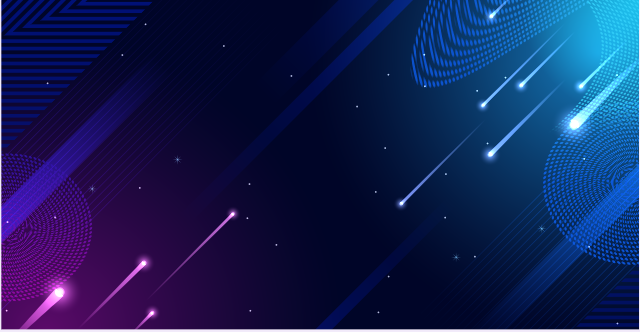
Give the GLSL for this background, as a WebGL 2 fragment shader.

```glsl
#version 300 es
precision highp float;
uniform vec2 u_resolution;
out vec4 outColor;

const vec3 NIGHT = vec3(0.0, 0.02, 0.155);
const vec3 ROYAL = vec3(0.0, 0.07, 0.5);
const vec3 AZURE = vec3(0.05, 0.36, 0.92);
const vec3 CYAN = vec3(0.2, 0.82, 0.98);
const vec3 VIOLET = vec3(0.2, 0.08, 0.68);
const vec3 MAGENTA = vec3(0.62, 0.04, 0.7);
const vec3 ICE = vec3(0.62, 0.68, 1.0);
const vec3 PINK = vec3(0.95, 0.55, 0.88);

// Head position, signed tail length, head radius
const vec4 ICE_COMETS[7] = vec4[7](
  vec4(1.729, 0.624, 0.30, 0.016), vec4(1.476, 0.534, 0.32, 0.007),
  vec4(1.208, 0.386, 0.36, 0.0045), vec4(1.454, 0.682, 0.35, 0.0045),
  vec4(1.569, 0.742, 0.23, 0.005), vec4(1.749, 0.739, 0.20, 0.005),
  vec4(1.479, 0.95, 0.10, 0.005));
const vec4 PINK_COMETS[4] = vec4[4](
  vec4(0.18, 0.12, -0.22, 0.016), vec4(0.434, 0.208, -0.28, 0.007),
  vec4(0.702, 0.356, -0.37, 0.0045), vec4(0.459, 0.058, -0.1, 0.005));
const vec2 SPARKLES[4] = vec2[4](
  vec2(0.535, 0.519), vec2(1.374, 0.225), vec2(0.278, 0.431), vec2(1.632, 0.311));

float hash(vec2 p) {
  return fract(sin(dot(p, vec2(127.1, 311.7))) * 43758.5453);
}

float fill(float d, float px) {
  return clamp(0.5 - d / px, 0.0, 1.0);
}

float ramp(float from, float to, float x) {
  return clamp((x - from) / (to - from), 0.0, 1.0);
}

float glow(vec2 p, vec2 centre, float radius) {
  return max(0.0, 1.0 - length(p - centre) / radius);
}

float smoothMax(float a, float b, float k) {
  float h = max(0.0, 1.0 - abs(a - b) / k);
  return max(a, b) + h * h * k * 0.25;
}

float stripes(float x, float pitch, float width, float px) {
  return fill(abs(fract(x / pitch) - 0.5) * pitch - width * 0.5, px);
}

// Diagonal band; q holds the across and along coordinates
float beam(vec2 q, float centre, float halfWidth, float dim, float bright, float px) {
  return fill(abs(q.x - centre) - halfWidth, px * 1.4) * ramp(dim, bright, q.y);
}

float dots(vec2 q, float pitch, float px) {
  return fill(length(fract(q / pitch) - 0.5) * pitch - pitch * 0.31, px);
}

// Dotted ellipse made of twisted rings
float dottedDisk(vec2 p, vec2 centre, vec2 radii, float px) {
  vec2 e = (p - centre) / radii;
  float rho = length(e);
  vec2 q = vec2(rho * 20.0, atan(e.x, e.y) * 17.507 + rho * 10.0);
  return dots(q, 1.0, px / 0.0135) * fill((rho - 1.0) * radii.x, px);
}

vec3 comet(vec2 p, vec4 c, vec3 tint, float px) {
  vec2 d = p - c.xy;
  vec2 dir = vec2(0.7071) * sign(c.z);
  float t = dot(d, dir) / abs(c.z);
  float side = abs(dot(d, vec2(-dir.y, dir.x)));
  float tail = fill(side - c.w * (1.0 - 0.7 * t), px) * step(0.0, t) * max(0.0, 1.0 - t);
  float halo = glow(p, c.xy, c.w * 4.0 + 0.006);
  float core = fill(length(d) - c.w * 0.8, px * 2.0);
  return tint * (tail * 0.8 + halo * halo * 0.9) + core * 0.5;
}

void main() {
  float px = 1.0 / u_resolution.y;
  vec2 p = gl_FragCoord.xy * px;
  vec2 size = u_resolution * px;
  vec2 q = vec2(p.x - p.y, p.x + p.y);
  float down = 1.0 - p.y;

  // Night gradient with blue and magenta glows
  vec3 col = NIGHT;
  col += vec3(0.09, 0.48, 0.6) * pow(glow(p, vec2(1.8, 0.84), 0.88), 1.4);
  col += vec3(0.05, 0.4, 0.35) * glow(p, vec2(1.925, 1.0), 0.36);
  col += vec3(0.36, 0.02, 0.26) * pow(glow(p, vec2(0.14, 0.0), 0.9), 1.3);

  // Corner stripes, bent into chevrons at the upper left
  float bend = max(down, 0.19 - 0.7 * (p.x + down));
  float chevrons = stripes(bend, 0.0225, 0.011, px) * fill(q.x + 0.535, px);
  float bars = stripes(down, 0.0225, 0.011, px) * fill(1.72 - q.x, px);
  col = mix(col, ROYAL, chevrons * (0.4 + 0.5 * p.y) + bars * 0.6);

  // Diagonal beams and fine lines
  col += ROYAL * 0.45 * beam(q, 0.216, 0.028, 0.9, 2.2, px);
  col += ROYAL * 0.25 * beam(q, 0.08, 0.06, 1.5, 2.1, px);
  col += vec3(0.06, 0.06, 0.42) * beam(q, -0.32, 0.055, 1.3, 0.4, px);
  col += ROYAL * 0.4 * beam(q, 0.967, 0.025, 1.75, 0.95, px);
  col += AZURE * 0.4 * beam(q, 1.469, 0.05, 1.4, 2.4, px);
  float fine = stripes(q.x, 0.025, 0.003, px * 1.4);
  col += VIOLET * 0.35 * fine * beam(q, -0.285, 0.235, 1.8, 0.4, px);
  col += AZURE * 0.3 * fine * beam(q, 1.465, 0.265, 1.3, 2.2, px);

  // Dotted disks at both sides
  float leftDisk = dottedDisk(p, vec2(0.025, 0.315), vec2(0.255, 0.225), px);
  col = mix(col, mix(MAGENTA, VIOLET, ramp(0.15, 0.5, p.y)), leftDisk * 0.8);
  float rightDisk = dottedDisk(p, vec2(1.905, 0.448), vec2(0.272, 0.248), px);
  col = mix(col, mix(AZURE, CYAN, ramp(0.45, 0.85, p.y)), rightDisk * 0.85);

  // Dotted wave hanging from the top, and a veil down the right edge
  float slope = dot(p - vec2(1.792, 1.0), vec2(0.52, -0.85));
  float flank = dot(p - vec2(1.291, 1.0), vec2(-0.923, 0.385));
  float wave = smoothMax(slope, flank, 0.25);
  float waveDots = dots(vec2(wave, p.x + 0.2 * p.y), 0.0125, px) * fill(wave, px);
  col = mix(col, mix(AZURE, CYAN, ramp(1.4, 1.85, p.x)), waveDots * 0.8);
  float veil = 1.81 - 2.4 * (down - 0.14) * (down - 0.14) - p.x;
  float veilDots = dots(vec2(veil, p.y + 0.3 * p.x), 0.0115, px) * fill(veil, px);
  col = mix(col, CYAN, veilDots * 0.8 * ramp(0.6, 0.68, p.y));

  // Scattered stars and crossed sparkles
  vec2 cell = floor(p / 0.1);
  vec2 star = (cell + 0.2 + 0.6 * vec2(hash(cell), hash(cell + 7.3))) * 0.1;
  col += 0.7 * fill(length(p - star) - 0.0025, px) * step(0.86, hash(cell + 3.1));
  for (int i = 0; i < 4; i++) {
    vec2 d = abs(p - SPARKLES[i]);
    float cross = fill(min(d.x, d.y) - 0.0008, px) + fill(abs(d.x - d.y) - 0.001, px);
    col += vec3(0.3, 0.45, 0.5) * cross * max(0.0, 1.0 - length(d) / 0.015);
  }

  // Comets
  for (int i = 0; i < 7; i++) col += comet(p, ICE_COMETS[i], ICE, px);
  for (int i = 0; i < 4; i++) col += comet(p, PINK_COMETS[i], PINK, px);

  // Pale rim on the left, right and bottom edges
  float rim = min(min(p.x - 0.004, size.x - 0.003 - p.x), p.y - 0.008);
  col = mix(col, vec3(0.95, 0.92, 0.98), fill(rim, px));
  outColor = vec4(clamp(col, 0.0, 1.0), 1.0);
}
```
